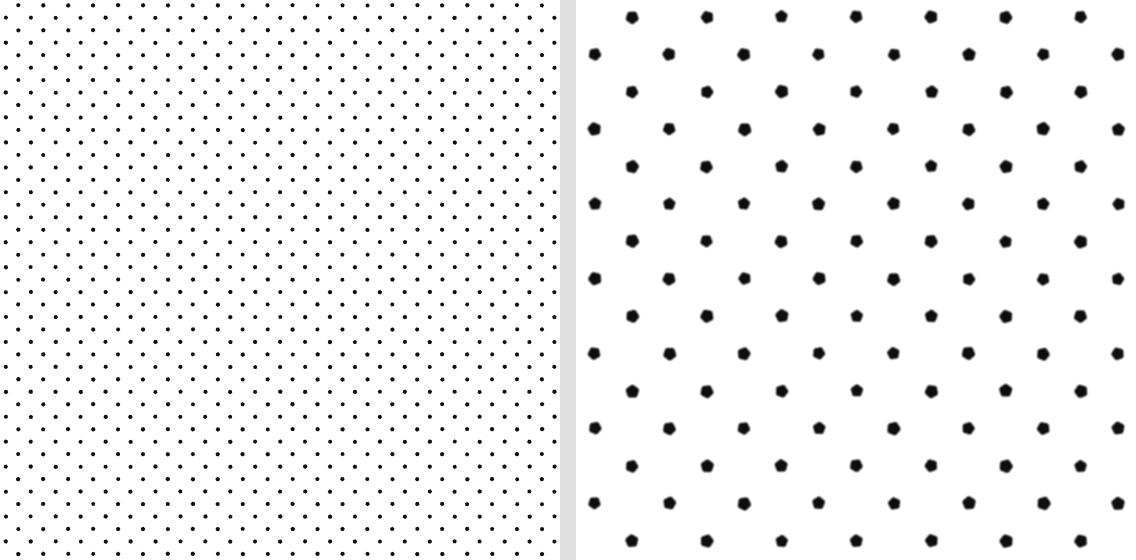
Left, the full canvas; right, a detail of the centre.
A WebGL 2 fragment shader for this pattern:

```glsl
#version 300 es
precision highp float;
// Small near-black polka dots on white, staggered like a checkerboard.
// Two square grids, offset by half a cell from each other, each draw one
// soft dot per cell; a hash gives every dot a slightly uneven outline.

uniform vec2 u_resolution;
out vec4 fragColor;

const vec3 PAPER = vec3(1.0);
const vec3 INK = vec3(0.05, 0.06, 0.05);

const float REPEATS = 22.456;              // cells across the canvas
const vec2 GRID_ORIGIN = vec2(0.234, 0.243); // in cells
const float DOT_RADIUS = 0.081;            // in cells
const float EDGE_SOFTNESS = 0.027;         // half width of the edge, in cells
const float CENTER_JITTER = 0.007;
const float RADIUS_JITTER = 0.004;
const float OUTLINE_WOBBLE = 0.004;

float hash(vec2 p) {
  return fract(sin(dot(p, vec2(127.1, 311.7))) * 43758.5453);
}

// Random value from -1 to 1
float signedHash(vec2 p) {
  return 2.0 * hash(p) - 1.0;
}

// Signed distance to a disc with a faintly lumpy outline
float unevenDisc(vec2 p, float radius, float wobble, float phase) {
  float angle = atan(p.y, p.x + 1e-5);
  return length(p) - radius - wobble * sin(5.0 * angle + phase);
}

// Coverage of one square grid of dots, one per unit cell
float dotGrid(vec2 p, float seed, float softness) {
  vec2 cell = floor(p + 0.5);
  vec2 key = cell + seed;
  vec2 center = CENTER_JITTER * vec2(signedHash(key), signedHash(key + 41.3));
  float radius = DOT_RADIUS + RADIUS_JITTER * signedHash(key + 17.9);
  float phase = 6.2832 * hash(key + 73.1);
  float d = unevenDisc(p - cell - center, radius, OUTLINE_WOBBLE, phase);
  return 1.0 - smoothstep(-softness, softness, d);
}

void main() {
  float side = min(u_resolution.x, u_resolution.y);
  vec2 p = gl_FragCoord.xy / side * REPEATS - GRID_ORIGIN;

  // Edges never get sharper than about one pixel
  float softness = max(EDGE_SOFTNESS, 0.6 * REPEATS / side);

  // Staggered pair of grids
  float dots = max(dotGrid(p - vec2(0.5, 0.0), 3.7, softness),
                   dotGrid(p - vec2(0.0, 0.5), 58.2, softness));

  fragColor = vec4(mix(PAPER, INK, dots), 1.0);
}
```
